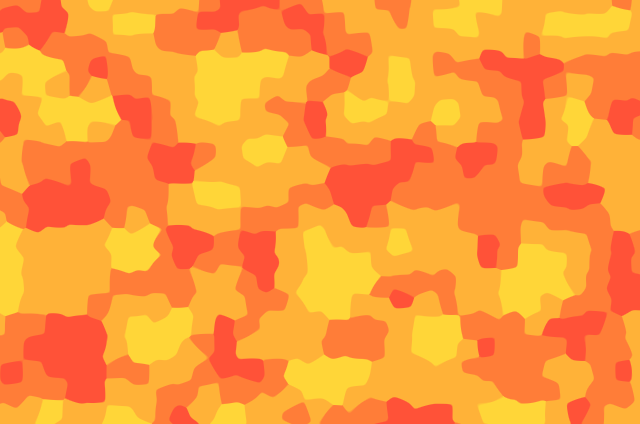
Give the GLSL for this texture, as a Shadertoy shader.

```glsl
// Wavy camouflage in four warm tones: jittered cells take a tone from stratified
// value noise, and cells of equal tone melt together by a soft nearest-site sum.
// Brighter tones reach slightly farther, so they bulge into the darker ones.

const float ROWS = 19.5;            // cells along the canvas height
const float JITTER = 0.6;           // site scatter within a cell
const float PATCH_FREQUENCY = 0.49; // noise lattice steps per cell
const float SHARPNESS = 11.0;       // higher gives more angular outlines
const float BRIGHT_REACH = 0.085;   // extra reach per tone step

const vec3 RED    = vec3(1.00, 0.32, 0.22);
const vec3 ORANGE = vec3(1.00, 0.49, 0.22);
const vec3 AMBER  = vec3(1.00, 0.70, 0.22);
const vec3 YELLOW = vec3(1.00, 0.84, 0.22);
const vec3 TONE_LIMITS = vec3(0.27, 0.485, 0.73);

vec2 hash22(vec2 p) {
    vec3 q = fract(p.xyx * vec3(0.1031, 0.1030, 0.0973));
    q += dot(q, q.yzx + 33.33);
    return fract((q.xx + q.yz) * q.zy);
}

// Each 2x2 block holds one value from every quarter of the range
float latticeValue(vec2 id) {
    vec2 block = floor(id * 0.5);
    vec2 corner = id - 2.0 * block;
    vec2 shuffle = hash22(block + 71.0);
    float stride = shuffle.y < 0.5 ? 1.0 : 3.0;
    float quarter = mod(stride * (corner.x + 2.0 * corner.y) + floor(shuffle.x * 4.0), 4.0);
    return (quarter + hash22(id + 17.0).x) * 0.25;
}

float valueNoise(vec2 p) {
    vec2 id = floor(p);
    vec2 f = fract(p);
    f = f * f * (3.0 - 2.0 * f);
    float low = mix(latticeValue(id), latticeValue(id + vec2(1, 0)), f.x);
    float high = mix(latticeValue(id + vec2(0, 1)), latticeValue(id + vec2(1, 1)), f.x);
    return mix(low, high, f.y);
}

// Tone index of a site, 0 for red to 3 for yellow
float siteTone(vec2 site, float frequency) {
    return dot(step(TONE_LIMITS, vec3(valueNoise(site * frequency))), vec3(1.0));
}

// Soft closeness of the point to the nearest sites of each tone
vec4 toneCloseness(vec2 p, float sharpness) {
    vec2 cell = floor(p);
    vec4 total = vec4(1e-12);
    for (int y = -1; y <= 1; y++) {
        for (int x = -1; x <= 1; x++) {
            vec2 id = cell + vec2(x, y);
            vec2 site = id + 0.5 + JITTER * (hash22(id) - 0.5);
            float tone = siteTone(site, PATCH_FREQUENCY);
            float reach = distance(p, site) - BRIGHT_REACH * tone;
            vec4 mask = vec4(equal(ivec4(0, 1, 2, 3), ivec4(int(tone))));
            total += mask * exp(-sharpness * reach);
        }
    }
    return log(total) / sharpness;
}

// Closest tone, blended with the runner-up across one pixel
vec3 pickTone(vec4 closeness, float pixel) {
    vec3 tones[4] = vec3[4](RED, ORANGE, AMBER, YELLOW);
    float best = -100.0, second = -100.0;
    vec3 bestColor = RED, secondColor = RED;
    for (int i = 0; i < 4; i++) {
        if (closeness[i] > best) {
            second = best;
            secondColor = bestColor;
            best = closeness[i];
            bestColor = tones[i];
        } else if (closeness[i] > second) {
            second = closeness[i];
            secondColor = tones[i];
        }
    }
    float coverage = clamp(0.5 + 0.5 * (best - second) / pixel, 0.0, 1.0);
    return mix(secondColor, bestColor, coverage);
}

void mainImage(out vec4 fragColor, in vec2 fragCoord) {
    float pixel = ROWS / iResolution.y;
    vec2 p = fragCoord * pixel;
    fragColor = vec4(pickTone(toneCloseness(p, SHARPNESS), pixel), 1.0);
}
```
